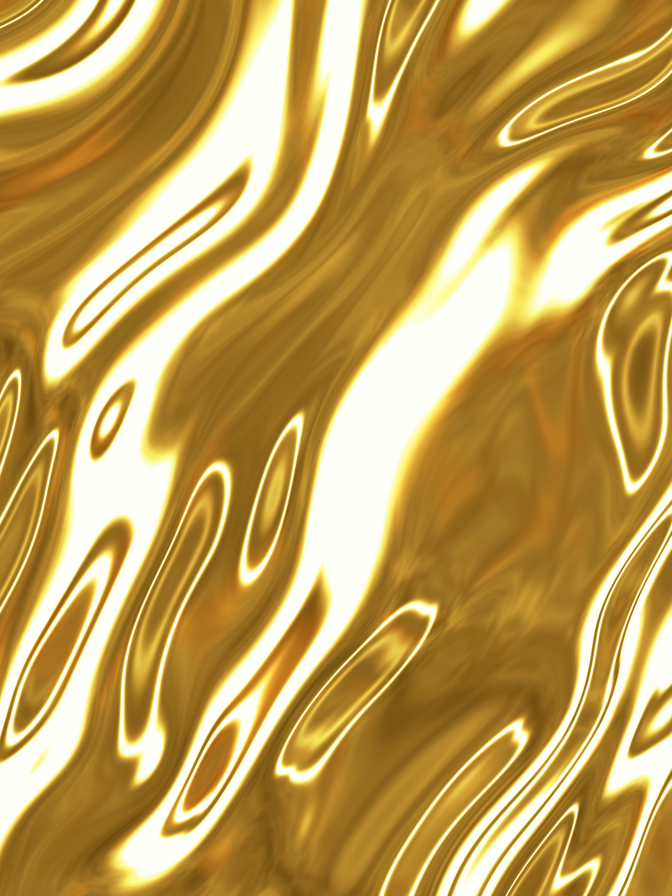
A Shadertoy shader for this texture:

```glsl
// Liquid gold: long diagonal folds of polished metal with bright reflections.
// A warped noise height field gives slopes; the slopes look up a simple
// studio environment (soft lamp, thin strips, dim room) toned by a gold ramp.

#define FOLD_DIR vec2(0.545, 0.839)  // direction the folds run
#define FOLD_FREQ vec2(4.5, 1.5)     // folds per canvas width, across and along
#define BEND 0.22                    // large scale bending of the folds
#define WOBBLE 0.55                  // sideways sway of each fold
#define RIPPLE 0.24                  // height of the secondary folds
#define SLOPE_GAIN 1.6               // steepness seen by the reflection
#define ROOM_TONE 0.25               // mean tone of the unlit metal
#define ROOM_CONTRAST 0.38           // variation of the unlit metal
#define WARMTH 0.75                  // strength of the orange patches
#define SAMPLES 3                    // antialiasing grid per side

// Integer hash giving a gradient vector in [-1, 1]
vec2 hashGradient(vec2 cell) {
    uvec2 v = uvec2(ivec2(cell) + 4096);
    v = v * 1664525u + 1013904u;
    v.x += v.y * 1664525u;
    v.y += v.x * 1664525u;
    v ^= v >> 16u;
    v.x += v.y * 1664525u;
    v.y += v.x * 1664525u;
    v ^= v >> 16u;
    return vec2(v & 65535u) / 32767.5 - 1.0;
}

// Gradient noise with quintic fade, so that its slopes are smooth too
float noise(vec2 p) {
    vec2 cell = floor(p), f = p - cell;
    vec2 u = f * f * f * (f * (f * 6.0 - 15.0) + 10.0);
    vec2 e = vec2(1.0, 0.0);
    float a = dot(hashGradient(cell), f);
    float b = dot(hashGradient(cell + e.xy), f - e.xy);
    float c = dot(hashGradient(cell + e.yx), f - e.yx);
    float d = dot(hashGradient(cell + e.xx), f - e.xx);
    return mix(mix(a, b, u.x), mix(c, d, u.x), u.y);
}

// Canvas position to fold coordinates: x across the folds, y along them
vec2 foldSpace(vec2 p) {
    p += BEND * vec2(noise(p * 2.1 + 3.7), noise(p * 2.1 + 17.3));
    vec2 across = vec2(FOLD_DIR.y, -FOLD_DIR.x);
    return vec2(dot(p, across), dot(p, FOLD_DIR)) * FOLD_FREQ;
}

float height(vec2 q) {
    q.x += WOBBLE * noise(q * vec2(0.5, 1.1) + 9.2);
    return noise(q + 5.4) + RIPPLE * noise(q * vec2(2.1, 1.6) + 31.6);
}

// Tone ramp from deep bronze through yellow to white
vec3 goldRamp(float tone) {
    vec3 gold[7] = vec3[7](
        vec3(0.43, 0.30, 0.06), vec3(0.61, 0.44, 0.13), vec3(0.81, 0.61, 0.20),
        vec3(0.98, 0.91, 0.36), vec3(0.99, 0.98, 0.58), vec3(0.99, 0.99, 0.77),
        vec3(1.00, 1.00, 0.98));
    float stops[7] = float[7](0.0, 0.26, 0.48, 0.72, 0.83, 0.91, 1.0);
    vec3 col = gold[0];
    for (int i = 1; i < 7; i++) {
        float k = clamp((tone - stops[i - 1]) / (stops[i] - stops[i - 1]), 0.0, 1.0);
        col = mix(col, gold[i], k);
    }
    return col;
}

float strip(float x, float centre, float width) {
    float d = (x - centre) / width;
    return exp(-d * d);
}

// Colour mirrored by a surface of the given slope
vec3 reflectRoom(vec2 slope, vec2 p) {
    float tilt = slope.x + 0.25 * slope.y + 0.4 * noise(p * 2.6 + 41.0);

    // Big lamp, soft on one side and crisp on the other, then thin strips
    float lamp = smoothstep(0.15, 0.95, tilt) * (1.0 - smoothstep(1.22, 1.42, tilt));
    float strips = strip(tilt, 1.66, 0.10) + 0.85 * strip(tilt, -1.15, 0.08)
                 + 0.35 * strip(tilt, -1.55, 0.10);
    float light = lamp + strips;

    // Dim room: soft bands plus fine contour-like detail
    float room = noise(slope * vec2(1.3, 0.9) + p * 1.5 + 7.0)
               + 0.45 * noise(slope * vec2(4.0, 2.2) + p * 1.2 + 23.0)
               + 0.20 * noise(slope * vec2(10.0, 4.0) + 61.0);
    float tone = ROOM_TONE + ROOM_CONTRAST * room * (1.0 - 0.6 * min(light, 1.0)) + light;

    // Orange glow in parts of the unlit metal
    float warm = smoothstep(0.05, 0.45, noise(slope * 1.1 + p * 1.8 + 83.0));
    warm *= WARMTH * (1.0 - clamp(light * 1.4, 0.0, 1.0));
    return goldRamp(tone) * mix(vec3(1.0), vec3(1.20, 0.98, 0.75), warm);
}

vec3 liquidGold(vec2 p) {
    vec2 q = foldSpace(p);
    vec2 e = vec2(0.01, 0.0);
    float h = height(q);
    vec2 slope = vec2(height(q + e.xy) - h, height(q + e.yx) - h) / e.x;
    return reflectRoom(slope * SLOPE_GAIN, p);
}

void mainImage(out vec4 fragColor, in vec2 fragCoord) {
    vec3 sum = vec3(0.0);
    for (int i = 0; i < SAMPLES * SAMPLES; i++) {
        vec2 jitter = (vec2(i % SAMPLES, i / SAMPLES) + 0.5) / float(SAMPLES) - 0.5;
        sum += liquidGold((fragCoord + jitter) / iResolution.x);
    }
    fragColor = vec4(sum / float(SAMPLES * SAMPLES), 1.0);
}
```
